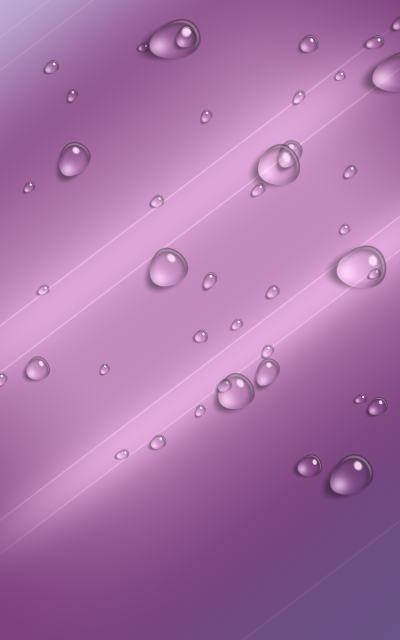
A Shadertoy shader for this background:

```glsl
#define PLUM vec3(0.49, 0.25, 0.49)
#define INDIGO vec3(0.41, 0.32, 0.52)
#define ROSE vec3(0.76, 0.54, 0.74)
#define PINK vec3(0.93, 0.70, 0.90)
#define LAVENDER vec3(0.77, 0.71, 0.87)
#define PEARL vec3(1.0, 0.88, 0.99)
#define BEAM_DIR vec2(0.796, 0.605)
#define LINE_WIDTH 0.0022
#define DROP_CELL 0.36
#define CELL_SHRINK 0.56
#define DROP_CHANCE 0.72
#define CHANCE_SHRINK 0.62

vec3 hash3(vec2 p) {
    vec3 h = fract(p.xyx * vec3(0.1031, 0.1030, 0.0973));
    h += dot(h, h.yxz + 33.33);
    return fract((h.xxy + h.yzz) * h.zyx);
}

float bell(float x, float center, float width) {
    float t = (x - center) / width;
    return exp(-t * t);
}

float panel(float x, float low, float high) {
    return smoothstep(low - 0.003, low + 0.003, x)
         - smoothstep(high - 0.003, high + 0.003, x);
}

// Beam space: x runs along the light beams, y runs across them.
vec3 backdrop(vec2 q) {
    float lit = smoothstep(-0.05, 0.6, q.x) * (1.0 - smoothstep(1.3, 1.85, q.x));
    float body = smoothstep(-0.25, 0.35, q.y) * (1.0 - 0.7 * smoothstep(0.6, 1.0, q.y));
    vec3 col = mix(INDIGO, PLUM, smoothstep(-0.6, 0.0, q.y));
    col = mix(col, ROSE, body * lit);
    col = mix(col, LAVENDER, 0.9 * smoothstep(0.92, 1.3, q.y));

    // Soft beams and their faintly brighter panels
    float beams = 0.6 * bell(q.y, 0.58, 0.085) + 0.75 * bell(q.y, 0.2, 0.075);
    beams += 0.08 * (panel(q.y, 0.532, 0.625) + panel(q.y, 0.171, 0.238));
    col = mix(col, PINK, beams * lit);

    // Hairlines along the beam edges
    float w = max(LINE_WIDTH, 0.7 / iResolution.x);
    float lines = bell(q.y, 0.625, w) + bell(q.y, 0.532, w)
                + bell(q.y, 0.238, w) + 0.8 * bell(q.y, 0.171, w);
    float faint = bell(q.y, 1.133, w) + bell(q.y, 1.199, w) + 0.5 * bell(q.y, -0.368, w);
    return mix(col, PEARL, 0.4 * lines * lit + 0.12 * faint);
}

// Shades one drop; l is its local position with the outline at length 1.
vec3 addDrop(vec3 col, vec2 l, float blur) {
    float rad = length(l);
    float mask = 1.0 - smoothstep(1.0 - blur, 1.0 + blur, rad);
    float shadow = 1.0 - smoothstep(0.65, 1.2, length((l + vec2(0.28, 0.0)) * vec2(0.9, 1.0)));
    float slope = dot(l, vec2(0.9, 0.35));
    float edge = smoothstep(0.55, 1.0, rad);

    // Clear interior, dark toward the light and glowing on the far side
    vec3 inner = col * (1.0 - 0.16 * slope);
    inner *= 1.0 - edge * mix(0.12, 0.36, smoothstep(-0.7, 0.6, slope));
    vec2 glow = (l - vec2(-0.65, -0.05)) * vec2(2.6, 2.0);
    inner = mix(inner, PEARL, 0.65 * exp(-dot(glow, glow)));

    // Thin rim light and glint
    inner = mix(inner, PEARL, 0.4 * bell(rad, 0.9, 0.06) * smoothstep(0.1, 0.9, slope));
    float glint = length((l - vec2(0.52, 0.2)) * vec2(1.0, 0.75));
    inner = mix(inner, PEARL, 0.9 * (1.0 - smoothstep(0.1, 0.1 + max(0.13, blur), glint)));

    return mix(col * (1.0 - 0.38 * shadow), inner, mask);
}

vec3 addDropLayer(vec3 col, vec2 q, float level) {
    float cell = DROP_CELL * pow(CELL_SHRINK, level);
    vec2 id = floor(q / cell);
    vec3 place = hash3(id + 17.0 * level + 41.0);
    vec3 form = hash3(id + 29.0 * level + 83.0);
    vec2 center = (id + 0.5 + 0.32 * (place.xy - 0.5)) * cell;

    // Drops thin out near the bottom and the upper left corner
    float height = dot(center, BEAM_DIR.yx);
    float density = smoothstep(0.2, 0.6, height) * (1.0 - smoothstep(1.0, 1.12, center.y));
    if (place.z > DROP_CHANCE * pow(CHANCE_SHRINK, level) * density) return col;

    // Tilted pear outline, narrower at the lower end
    float radius = cell * mix(0.1, 0.15, form.x);
    float tilt = 0.9 * (form.y - 0.5);
    float c = cos(tilt), s = sin(tilt);
    vec2 l = mat2(c, -s, s, c) * (q - center) / radius;
    l.x /= mix(1.0, 1.55, form.z);
    l.y *= 1.0 - 0.2 * clamp(l.x, -1.5, 1.5);
    return addDrop(col, l, 0.8 / (radius * iResolution.x));
}

void mainImage(out vec4 fragColor, in vec2 fragCoord) {
    vec2 p = fragCoord / iResolution.x;
    vec2 q = vec2(dot(p, BEAM_DIR), dot(p, vec2(-BEAM_DIR.y, BEAM_DIR.x)));
    vec3 col = backdrop(q);

    // Small drops first, large ones on top
    for (int i = 2; i >= 0; i--) col = addDropLayer(col, q, float(i));
    fragColor = vec4(clamp(col, 0.0, 1.0), 1.0);
}
```
